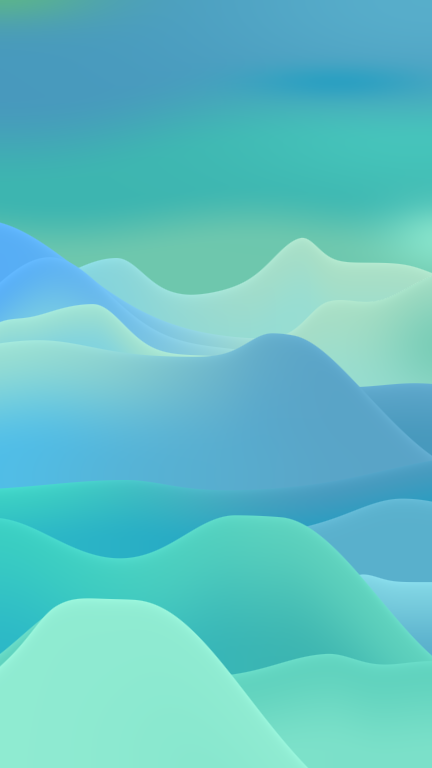
Write a Shadertoy shader that draws this background.

```glsl
const vec3 SAGE = vec3(0.43, 0.78, 0.68);
const vec3 MOSS = vec3(0.36, 0.71, 0.54);
const vec3 TEAL = vec3(0.24, 0.71, 0.69);
const vec3 JADE = vec3(0.27, 0.78, 0.73);
const vec3 STEEL = vec3(0.28, 0.60, 0.74);
const vec3 HAZE = vec3(0.35, 0.69, 0.80);
const vec3 DEEP = vec3(0.14, 0.62, 0.76);
const vec3 AZURE = vec3(0.34, 0.68, 0.96);
const vec3 SKY = vec3(0.31, 0.75, 0.92);
const vec3 ICE = vec3(0.49, 0.82, 0.88);
const vec3 CREAM = vec3(0.66, 0.87, 0.77);
const vec3 MIST = vec3(0.60, 0.87, 0.82);
const vec3 SLATE = vec3(0.35, 0.64, 0.78);
const vec3 LAGOON = vec3(0.17, 0.72, 0.78);
const vec3 TURQUOISE = vec3(0.23, 0.81, 0.76);
const vec3 SEAFOAM = vec3(0.37, 0.82, 0.74);
const vec3 MINT = vec3(0.56, 0.92, 0.82);
const float RIM_LIGHT = 0.05;
const float RIM_DEPTH = 0.008;

// Rounded bump with separate left and right widths
float hill(float x, float centre, float leftWidth, float rightWidth, float height) {
    float d = x - centre;
    float t = d / (d < 0.0 ? leftWidth : rightWidth);
    return height * exp(-t * t);
}

// Soft elliptical patch of colour
void glow(inout vec3 col, vec2 p, vec2 centre, vec2 radius, vec3 tint, float strength) {
    vec2 d = (p - centre) / radius;
    col = mix(col, tint, strength * exp(-dot(d, d)));
}

// Fill below a ridge: crest colours fade into foot colours
void layer(inout vec3 col, vec2 p, float ridge, vec3 crestL, vec3 crestR,
           vec3 footL, vec3 footR, float depth) {
    float below = ridge - p.y;
    float across = smoothstep(0.0, 0.8, p.x);
    vec3 crest = mix(crestL, crestR, across);
    vec3 foot = mix(footL, footR, across);
    vec3 fill = mix(crest, foot, smoothstep(0.0, depth, below));
    fill += RIM_LIGHT * exp(-max(below, 0.0) / RIM_DEPTH);
    col = mix(col, fill, clamp(0.5 + below / fwidth(below), 0.0, 1.0));
}

vec3 skyColour(vec2 p) {
    float wave = 0.012 * sin(p.x * 7.0 + 0.6);
    vec3 col = mix(SAGE, TEAL, smoothstep(0.67, 0.75, p.y + wave));
    glow(col, p, vec2(0.95, 0.82), vec2(0.40, 0.07), JADE, 0.9);
    col = mix(col, STEEL, smoothstep(0.76, 0.88, p.y - 0.07 * p.x + wave));
    glow(col, p, vec2(1.0, 1.0), vec2(0.55, 0.12), HAZE, 0.9);
    glow(col, p, vec2(0.78, 0.893), vec2(0.20, 0.022), DEEP, 0.8);
    glow(col, p, vec2(0.0, 1.01), vec2(0.24, 0.04), MOSS, 0.95);
    glow(col, p, vec2(1.03, 0.69), vec2(0.14, 0.045), MINT, 0.8);
    return col;
}

void farHills(inout vec3 col, vec2 p) {
    float x = p.x;
    float ridge = 0.615 + 0.043 * smoothstep(0.42, 0.8, x) + hill(x, 0.27, 0.16, 0.085, 0.049)
        + hill(x, 0.695, 0.085, 0.055, 0.04) + hill(x, 1.05, 0.08, 0.08, -0.02);
    layer(col, p, ridge, ICE, CREAM, ICE, MIST, 0.10);

    ridge = 0.556 + hill(x, -0.05, 0.32, 0.32, 0.158) + hill(x, 0.76, 0.07, 0.1, 0.04)
        + hill(x, 1.05, 0.2, 0.2, 0.09);
    layer(col, p, ridge, AZURE, CREAM, AZURE, MIST, 0.12);
    glow(col, p, vec2(1.04, 0.55), vec2(0.15, 0.07), SAGE, 0.75 * step(p.y, ridge));

    float dip = hill(x, 1.0, 0.25, 0.25, -0.1);
    ridge = 0.548 + dip + hill(x, 0.115, 0.2, 0.19, 0.117);
    layer(col, p, ridge, AZURE, CREAM, ICE, MIST, 0.11);

    ridge = 0.538 + dip + hill(x, 0.215, 0.24, 0.1, 0.066) + hill(x, 0.0, 0.06, 0.06, 0.013);
    layer(col, p, ridge, MIST, CREAM, ICE, MIST, 0.06);
}

void blueMountain(inout vec3 col, vec2 p) {
    float x = p.x;
    float ridge = 0.495 + hill(x, 0.96, 0.1, 0.1, 0.006);
    layer(col, p, ridge, SLATE, SLATE, HAZE, STEEL, 0.08);

    ridge = 0.535 - 0.15 * smoothstep(0.68, 1.1, x) + hill(x, 0.09, 0.2, 0.17, 0.022)
        + hill(x, 0.63, 0.08, 0.16, 0.031);
    layer(col, p, ridge, MIST, SLATE, SKY, SLATE, 0.15);
    glow(col, p, vec2(0.4, 0.38), vec2(0.35, 0.07), HAZE, 0.5 * step(p.y, ridge));
}

void tealHills(inout vec3 col, vec2 p) {
    float x = p.x;
    float ridge = 0.36 + hill(x, 0.29, 0.25, 0.13, 0.015) + hill(x, 1.1, 0.3, 0.3, 0.045);
    layer(col, p, ridge, TURQUOISE, STEEL, LAGOON, DEEP, 0.08);
    ridge = 0.316 + hill(x, 0.93, 0.15, 0.2, 0.035) + hill(x, 0.2, 0.35, 0.3, -0.1);
    layer(col, p, ridge, HAZE, HAZE, LAGOON, HAZE, 0.10);
    ridge = 0.242 + hill(x, 0.84, 0.03, 0.05, 0.01);
    layer(col, p, ridge, JADE, ICE, LAGOON, HAZE, 0.10);
    ridge = 0.26 - 0.17 * smoothstep(0.65, 1.1, x) + hill(x, -0.02, 0.2, 0.2, 0.066)
        + hill(x, 0.545, 0.17, 0.55, 0.069);
    layer(col, p, ridge, TURQUOISE, SEAFOAM, LAGOON, TEAL, 0.19);
}

void foreground(inout vec3 col, vec2 p) {
    float x = p.x;
    float ridge = 0.1 + hill(x, 0.2, 0.21, 0.21, 0.12);
    layer(col, p, ridge, SEAFOAM, SEAFOAM, JADE, JADE, 0.12);
    ridge = 0.117 + hill(x, 0.755, 0.16, 0.1, 0.03) + hill(x, 1.0, 0.15, 0.1, 0.022);
    layer(col, p, ridge, SEAFOAM, SEAFOAM, MINT, mix(SEAFOAM, MINT, 0.6), 0.13);
    ridge = -0.1 + hill(x, 0.31, 0.55, 0.375, 0.318) + hill(x, 0.13, 0.07, 0.1, 0.025);
    layer(col, p, ridge, MINT, MINT, MINT, mix(MINT, SEAFOAM, 0.25), 0.2);
}

void mainImage(out vec4 fragColor, in vec2 fragCoord) {
    vec2 p = fragCoord / iResolution.xy;
    vec3 col = skyColour(p);
    farHills(col, p);
    blueMountain(col, p);
    tealHills(col, p);
    foreground(col, p);
    fragColor = vec4(col, 1.0);
}
```
